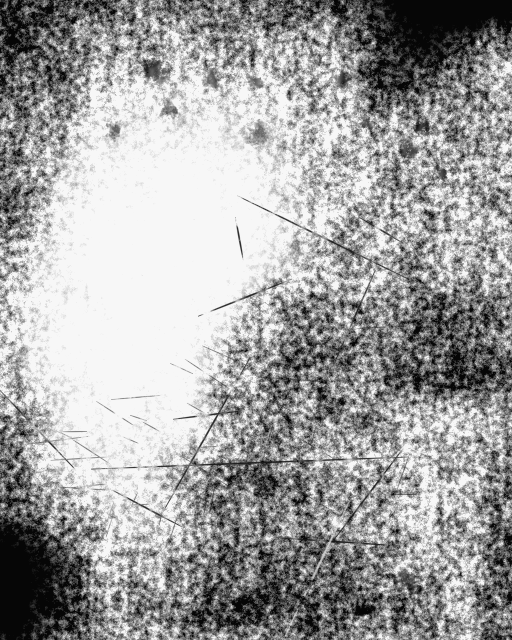
Reproduce this texture procedurally as a Shadertoy shader.

```glsl
// Worn monochrome plate: bleached centre, sooty corners, gritty grain, stains and scratches.

const float BASE_TONE = 0.64;
const float GRAIN_AMOUNT = 0.62;
const float STREAK_AMOUNT = 0.22;
const float CLOUD_AMOUNT = 0.30;
const float SCRATCH_WIDTH = 0.0013;
const float STAIN_DEPTH = 0.62;
const float PAPER_WHITE = 0.97;
const float INK_BLACK = 0.025;
const int FINE_SCRATCHES = 44;

// Main scratches: start and end points, in canvas heights
const vec4 SCRATCHES[12] = vec4[12](
    vec4(.371, .694, .638, .564), vec4(.143, .267, .638, .286),
    vec4(.254, .199, .390, .440), vec4(.310, .506, .456, .564),
    vec4(.368, .660, .380, .594), vec4(.562, .660, .630, .620),
    vec4(.430, .160, .625, .147), vec4(.271, .345, .378, .358),
    vec4(.586, .577, .520, .427), vec4(.000, .390, .120, .264),
    vec4(.638, .310, .520, .154), vec4(.176, .234, .284, .177));

// Stains: centre and radius
const vec3 STAINS[14] = vec3[14](
    vec3(.242, .888, .022), vec3(.332, .872, .020), vec3(.266, .829, .016),
    vec3(.178, .797, .018), vec3(.405, .792, .020), vec3(.638, .765, .020),
    vec3(.568, .806, .014), vec3(.540, .876, .020), vec3(.400, .875, .018),
    vec3(.660, .798, .013), vec3(.374, .055, .018), vec3(.638, .093, .022),
    vec3(.568, .050, .016), vec3(.692, .730, .016));

vec2 hash2(vec2 p) {
    vec3 q = fract(p.xyx * vec3(.1031, .1030, .0973));
    q += dot(q, q.yzx + 33.33);
    return fract((q.xx + q.yz) * q.zy);
}

float gradientDot(vec2 cell, vec2 offset) {
    float angle = 6.2832 * hash2(cell).x;
    return dot(vec2(cos(angle), sin(angle)), offset);
}

float gradientNoise(vec2 p) {
    vec2 i = floor(p), f = fract(p);
    vec2 u = f * f * f * (f * (f * 6. - 15.) + 10.);
    vec2 e = vec2(0, 1);
    return mix(mix(gradientDot(i, f), gradientDot(i + e.yx, f - e.yx), u.x),
               mix(gradientDot(i + e, f - e), gradientDot(i + e.yy, f - e.yy), u.x), u.y);
}

float fbm(vec2 p) {
    float sum = 0., amp = 1.;
    for (int i = 0; i < 4; i++) {
        sum += amp * gradientNoise(p);
        p = mat2(1.6, 1.2, -1.2, 1.6) * p + 17.3;
        amp *= .72;
    }
    return sum;
}

// Pull the tone towards a target inside a soft ellipse
void wash(inout float tone, vec2 p, vec2 centre, vec2 radius, float target) {
    vec2 d = (p - centre) / radius;
    float r2 = dot(d, d);
    tone = mix(tone, target, exp(-r2 * (.45 + .4 * r2)));
}

float toneMap(vec2 p) {
    float t = BASE_TONE;
    wash(t, p, vec2(.30, .79), vec2(.30, .13), .88);
    wash(t, p, vec2(.17, .22), vec2(.15, .13), .88);
    wash(t, p, vec2(.70, .22), vec2(.13, .17), .74);
    wash(t, p, vec2(.62, .71), vec2(.15, .10), .70);
    wash(t, p, vec2(.19, .42), vec2(.18, .18), 1.06);
    wash(t, p, vec2(.27, .61), vec2(.21, .19), 1.14);
    wash(t, p, vec2(.46, .43), vec2(.10, .10), .42);
    wash(t, p, vec2(.70, .45), vec2(.13, .07), .26);
    wash(t, p, vec2(.40, .24), vec2(.11, .06), .42);
    wash(t, p, vec2(.45, .07), vec2(.19, .07), .26);
    wash(t, p, vec2(.35, 1.02), vec2(.45, .06), .40);
    wash(t, p, vec2(.00, .96), vec2(.12, .15), .20);
    wash(t, p, vec2(.00, .75), vec2(.05, .15), .42);
    wash(t, p, vec2(.00, .30), vec2(.05, .08), .40);
    wash(t, p, vec2(.80, .06), vec2(.05, .20), .36);
    wash(t, p, vec2(.00, .08), vec2(.13, .13), -.15);
    wash(t, p, vec2(.64, .91), vec2(.08, .08), .12);
    wash(t, p, vec2(.72, 1.01), vec2(.16, .08), -.20);
    wash(t, p, vec2(.78, .87), vec2(.07, .05), .60);
    return t;
}

// Tapered line coverage between two points
float scratch(vec2 p, vec2 a, vec2 b, float width) {
    vec2 ab = b - a;
    float h = clamp(dot(p - a, ab) / dot(ab, ab), 0., 1.);
    float w = width * (.35 + 2.6 * h * (1. - h));
    float soft = .75 / iResolution.y;
    return 1. - smoothstep(w - soft, w + soft, length(p - a - ab * h));
}

void mainImage(out vec4 fragColor, in vec2 fragCoord) {
    vec2 p = fragCoord / iResolution.y;
    vec2 warp = vec2(fbm(p * 9.), fbm(p * 9. + 40.));
    float tone = toneMap(p + .018 * warp);

    // Clouds, vertical streaks and grit, calmer where bleached or black
    float calm = mix(1., .22, smoothstep(.78, 1.08, tone)) * smoothstep(-.2, .3, tone);
    float grit = fbm(p * 85.);
    float streak = gradientNoise(p * vec2(120., 22.)) + gradientNoise(p * vec2(50., 9.) + 7.);
    tone += calm * (GRAIN_AMOUNT * grit + STREAK_AMOUNT * streak + CLOUD_AMOUNT * fbm(p * 16. + 5.));

    // Ragged stains
    float stain = 0.;
    for (int i = 0; i < 14; i++) {
        vec2 d = p - STAINS[i].xy + .012 * vec2(fbm(p * 38.), fbm(p * 38. + 9.));
        stain = max(stain, 1. - smoothstep(.35, .95, length(d) / STAINS[i].z));
    }
    tone -= STAIN_DEPTH * stain * clamp(.8 + grit, 0., 1.);

    // Long scratches, worn through in places
    float wear = smoothstep(-.4, .15, gradientNoise(p * 45.) + .3 * grit);
    float ink = 0.;
    for (int i = 0; i < 12; i++)
        ink = max(ink, scratch(p, SCRATCHES[i].xy, SCRATCHES[i].zw, SCRATCH_WIDTH));
    // Fine scattered scratches
    for (int i = 0; i < FINE_SCRATCHES; i++) {
        vec2 r = hash2(vec2(i, 3.7)), s = hash2(vec2(i, 91.3));
        vec2 c = vec2(.06 + .62 * r.x, .17 + .46 * r.y * (.3 + .7 * r.x));
        float angle = i % 3 == 0 ? 1.1 + .3 * s.x : (i % 3 == 1 ? -.6 + .3 * s.x : .25 * s.x - .1);
        vec2 halfLine = (.012 + .045 * s.y * s.y) * vec2(cos(angle), sin(angle));
        ink = max(ink, .65 * scratch(p, c - halfLine, c + halfLine, SCRATCH_WIDTH * .6));
    }
    tone = mix(clamp(tone, 0., 1.), .06, .9 * ink * wear);

    // Pale scrape near the bottom
    float scrape = scratch(p, vec2(.445, .005), vec2(.545, .215), SCRATCH_WIDTH * 1.3);
    tone = mix(tone, .9, .75 * scrape * wear);

    fragColor = vec4(vec3(mix(INK_BLACK, PAPER_WHITE, clamp(tone, 0., 1.))), 1.);
}
```
